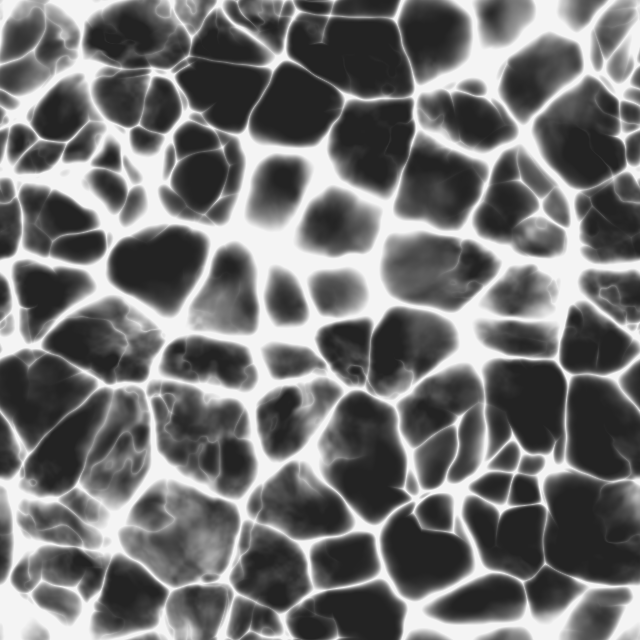
Reproduce this texture procedurally as a WebGL 2 fragment shader.

```glsl
#version 300 es
precision highp float;
// Tiling web of soft, glowing filaments around dark rounded cells, with smoky haze.

uniform vec2 u_resolution;
out vec4 fragColor;

// Two random values per lattice point
vec2 hash2(vec2 cell, float seed) {
    uvec3 h = uvec3(ivec3(cell, seed)) * 1664525u + 12345u;
    h.x += h.y * h.z; h.y += h.z * h.x; h.z += h.x * h.y;
    h ^= h >> 16u;
    h.x += h.y * h.z; h.y += h.z * h.x;
    return vec2(h.xy >> 8u) / 16777216.0;
}

// Value noise that wraps after a whole number of lattice steps
float noise(vec2 p, float period, float seed) {
    p *= period;
    vec2 i = floor(p), f = fract(p);
    f = f * f * f * (f * (f * 6.0 - 15.0) + 10.0);
    float a = hash2(mod(i, period), seed).x;
    float b = hash2(mod(i + vec2(1, 0), period), seed).x;
    float c = hash2(mod(i + vec2(0, 1), period), seed).x;
    float d = hash2(mod(i + vec2(1, 1), period), seed).x;
    return mix(mix(a, b, f.x), mix(c, d, f.x), f.y);
}

float fbm(vec2 p, float period, float seed) {
    float sum = 0.0, amplitude = 0.533;
    for (int octave = 0; octave < 4; octave++) {
        sum += amplitude * noise(p, period, seed + float(octave));
        amplitude *= 0.5;
        period *= 2.0;
    }
    return sum;
}

// Soft cell borders: 1 on an edge, more at a junction, near 0 inside a cell
float web(vec2 p, float cells, float falloff, float seed) {
    p *= cells;
    vec2 i = floor(p), f = fract(p);
    float total = 0.0, nearest = 0.0;
    for (int y = -2; y <= 2; y++) {
        for (int x = -2; x <= 2; x++) {
            vec2 offset = vec2(x, y);
            vec2 site = offset + hash2(mod(i + offset, cells), seed);
            float weight = exp(-falloff * distance(site, f));
            total += weight;
            nearest = max(nearest, weight);
        }
    }
    return total / nearest - 1.0;
}

void main() {
    vec2 p = gl_FragCoord.xy / u_resolution;

    // Bend the cells and roughen their borders
    vec2 bend = vec2(fbm(p, 5.0, 10.0), fbm(p, 5.0, 20.0)) - 0.5;
    vec2 q = p + 0.075 * bend;

    // Main web, with thick bright and thin faint stretches
    float strength = smoothstep(0.25, 0.75, fbm(q, 7.0, 30.0));
    float coarse = web(q, 8.0, mix(14.0, 7.5, strength), 40.0);
    float glow = coarse * mix(0.5, 1.3, strength);

    // Clusters of small cells
    float cluster = smoothstep(0.46, 0.68, fbm(p, 4.0, 50.0));
    glow += 0.75 * cluster * web(q + 0.02 * bend.yx, 15.0, 9.0, 60.0);

    // Faint strands crossing the cells
    float ridge = 1.0 - abs(2.0 * fbm(q, 9.0, 70.0) - 1.0);
    float strandMask = smoothstep(0.42, 0.7, fbm(p, 5.0, 80.0));
    glow += 0.4 * strandMask * pow(ridge, 9.0);

    // Smoky patches and mottling
    glow += 0.4 * smoothstep(0.5, 0.85, fbm(q, 6.0, 90.0));
    glow += 0.55 * (fbm(q, 18.0, 100.0) - 0.5) * (0.4 + strandMask);

    // Tone curve to charcoal and near white
    float tone = clamp(1.08 * glow - 0.08, 0.0, 1.0);
    tone = mix(tone, smoothstep(0.0, 1.0, tone), 0.5);
    fragColor = vec4(vec3(0.138 + 0.817 * tone), 1.0);
}
```
